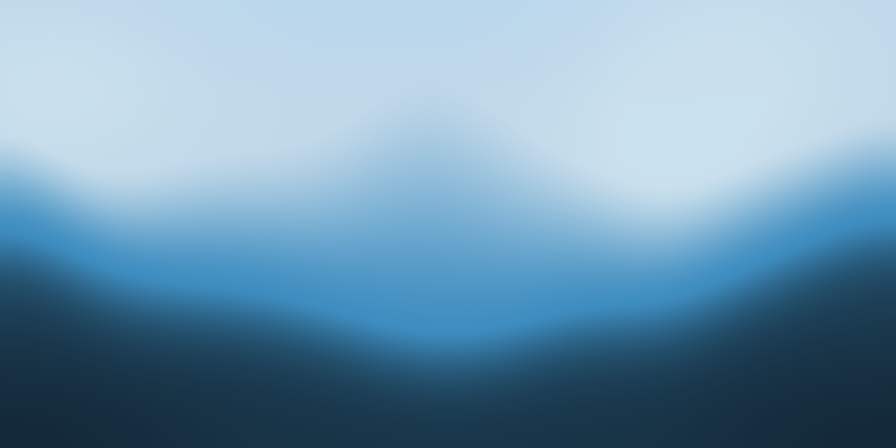
Reproduce this background procedurally as a Shadertoy shader.

```glsl
const vec3 PALE_MIST = vec3(0.755, 0.848, 0.912);
const vec3 TOP_BLUE = vec3(0.730, 0.843, 0.925);
const vec3 GLOW_WHITE = vec3(0.800, 0.886, 0.935);
const vec3 RIDGE_BLUE = vec3(0.245, 0.555, 0.755);
const vec3 DEEP_TEAL = vec3(0.100, 0.220, 0.300);
const vec3 CORNER_NAVY = vec3(0.075, 0.160, 0.220);

// Smooth bump of unit height around a centre
float bump(float x, float center, float width) {
    float d = (x - center) / width;
    return exp(-d * d);
}

// Soft elliptical spot
float spot(vec2 p, vec2 center, vec2 size) {
    vec2 d = (p - center) / size;
    return exp(-dot(d, d));
}

// Height of the saturated blue band
float ridgeHeight(float x) {
    return 0.375 + 0.115 * bump(x, 0.0, 0.11) - 0.112 * bump(x, 0.5, 0.17)
         - 0.030 * bump(x, 0.74, 0.08) + 0.140 * bump(x, 1.0, 0.15);
}

// Height where the blue has faded into mist
float mistHeight(float x) {
    return 0.665 + 0.045 * bump(x, 0.0, 0.08) - 0.050 * bump(x, 0.13, 0.09)
         + 0.160 * bump(x, 0.48, 0.10) - 0.085 * bump(x, 0.74, 0.10)
         + 0.075 * bump(x, 1.0, 0.10);
}

vec3 skyColor(vec2 uv) {
    float top = smoothstep(0.75, 1.0, uv.y) * bump(uv.x, 0.45, 0.40);
    vec3 color = mix(PALE_MIST, TOP_BLUE, top);
    float glow = spot(uv, vec2(0.06, 0.80), vec2(0.14, 0.18))
               + spot(uv, vec2(0.81, 0.85), vec2(0.14, 0.20))
               + spot(uv, vec2(0.74, 0.66), vec2(0.12, 0.16));
    return mix(color, GLOW_WHITE, 0.75 * min(glow, 1.0));
}

vec3 depthColor(vec2 uv) {
    float corner = smoothstep(0.15, 0.5, abs(uv.x - 0.5));
    float low = 1.0 - smoothstep(0.0, 0.35, uv.y);
    return mix(DEEP_TEAL, CORNER_NAVY, low * mix(0.3, 1.0, corner));
}

void mainImage(out vec4 fragColor, in vec2 fragCoord) {
    vec2 uv = fragCoord / iResolution.xy;
    float ridge = ridgeHeight(uv.x);

    // Blue rising into mist
    float rise = clamp((uv.y - ridge) / (mistHeight(uv.x) - ridge), 0.0, 1.0);
    float haze = mix(rise, smoothstep(0.0, 1.0, rise), 0.6);
    vec3 color = mix(RIDGE_BLUE, skyColor(uv), haze);

    // Blue sinking into darkness
    float depth = max(ridge - uv.y, 0.0);
    float light = exp(-pow(depth / 0.10, 1.4));
    color = mix(depthColor(uv), color, light);

    fragColor = vec4(color, 1.0);
}
```
